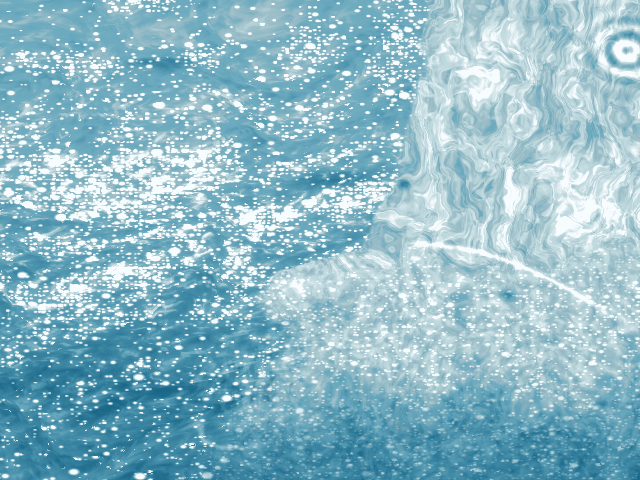
Write a WebGL 2 fragment shader that draws this texture.

```glsl
#version 300 es
precision highp float;
// Sunlit rippling water on the left, struck by a clear column of falling water on the right.
// Gradient noise gives one tone value for swell, streaks and froth; a colour ramp paints it,
// and jittered grids of small discs add the glitter.
uniform vec2 u_resolution;
out vec4 outColor;

const vec3 DEEP  = vec3(0.10, 0.40, 0.53);
const vec3 TEAL  = vec3(0.25, 0.54, 0.65);
const vec3 SEA   = vec3(0.43, 0.67, 0.75);
const vec3 PALE  = vec3(0.60, 0.74, 0.78);
const vec3 MIST  = vec3(0.75, 0.85, 0.87);
const vec3 FOAM  = vec3(0.97, 0.99, 1.00);
const float COLUMN_TOP = 0.89;     // left side of the column at the top
const float COLUMN_FLARE = 0.50;   // how far it spreads downward
const float SHOULDER = 0.15;       // froth bulge on its left
const int GLITTER_LAYERS = 5;
const float GLITTER_SCALE = 34.0;

float hash(vec2 p) {
  vec3 q = fract(p.xyx * vec3(0.1031, 0.1030, 0.0973));
  q += dot(q, q.yzx + 33.33);
  return fract((q.x + q.y) * q.z);
}

float corner(vec2 cell, vec2 offset) {
  float angle = 6.2832 * hash(cell);
  return dot(vec2(cos(angle), sin(angle)), offset);
}

float noise(vec2 p) {
  vec2 i = floor(p), f = p - i, e = vec2(0.0, 1.0);
  vec2 s = f * f * f * (f * (f * 6.0 - 15.0) + 10.0);
  return 1.4 * mix(mix(corner(i, f), corner(i + e.yx, f - e.yx), s.x),
                   mix(corner(i + e.xy, f - e.xy), corner(i + e.yy, f - e.yy), s.x), s.y);
}

float fbm(vec2 p) {
  float sum = 0.0, amp = 0.55;
  for (int i = 0; i < 4; i++) {
    sum += amp * noise(p);
    p = mat2(1.9, 0.45, -0.45, 1.9) * p + 17.3;
    amp *= 0.55;
  }
  return sum;
}

float blob(vec2 p, vec2 center, vec2 size) {
  vec2 d = (p - center) / size;
  return exp(-dot(d, d));
}

float stroke(float dist, float width) { return exp(-dist * dist / (width * width)); }

vec3 ramp(float t) {
  vec3 c = mix(DEEP, TEAL, smoothstep(0.0, 0.25, t));
  c = mix(c, SEA, smoothstep(0.2, 0.45, t));
  c = mix(c, PALE, smoothstep(0.45, 0.62, t));
  c = mix(c, MIST, smoothstep(0.6, 0.8, t));
  return mix(c, FOAM, smoothstep(0.78, 1.0, t));
}

// Discs in jittered cells; density is the chance that a cell is lit.
float glitter(vec2 p, float density, float pixel) {
  float light = 0.0, scale = GLITTER_SCALE;
  for (int i = 0; i < GLITTER_LAYERS; i++) {
    vec2 g = p * scale * vec2(0.85, 1.15) + float(i) * 23.7;
    vec2 cell = floor(g), jitter = vec2(hash(cell + 3.1), hash(cell + 8.7));
    float radius = mix(0.1, 0.27, hash(cell + 5.3));
    float d = length((g - cell - 0.5 - 0.4 * (jitter - 0.5)) * vec2(0.8, 1.0));
    float soft = 0.06 + pixel * scale;
    float lit = step(hash(cell), density * (0.35 + 0.2 * float(i)));
    light = max(light, lit * (1.0 - smoothstep(radius - soft, radius + soft, d)));
    scale *= 1.38;
  }
  return light;
}

float waterTone(vec2 p, float pixel) {
  float swell = fbm(p * vec2(4.0, 13.0) + 2.0 * noise(p * 3.0));
  float ripple = fbm(p * vec2(23.0, 52.0) + swell * 2.0);
  float band = stroke(p.y - 0.5, 0.27);
  float tone = mix(0.17, 0.48, smoothstep(0.0, 0.95, p.y)) + 0.28 * swell + 0.16 * ripple;
  tone += band * (0.06 + 0.55 * smoothstep(0.0, 0.6, ripple + 0.3 * swell));
  // Dark troughs, then clusters of sun glints.
  tone -= 0.25 * blob(p, vec2(0.72, 0.625), vec2(0.11, 0.018)) + 0.2 * blob(p, vec2(0.35, 0.872), vec2(0.09, 0.012));
  tone -= 0.15 * blob(p, vec2(0.3, 0.18), vec2(0.2, 0.05));
  float clusters = blob(p, vec2(0.3, 0.99), vec2(0.07, 0.02)) + blob(p, vec2(0.42, 0.88), vec2(0.04, 0.02))
    + blob(p, vec2(0.15, 0.865), vec2(0.12, 0.025)) + blob(p, vec2(0.66, 0.91), vec2(0.06, 0.04))
    + blob(p, vec2(0.83, 0.9), vec2(0.05, 0.12));
  float density = 0.03 + 0.5 * band * smoothstep(-0.35, 0.35, swell) + 0.45 * clusters
    + 0.13 * smoothstep(0.3, 0.0, p.y) * smoothstep(-0.1, 0.4, ripple);
  return tone + glitter(p, density, pixel);
}

float columnTone(vec2 p, float inside, float pixel) {
  float drop = 1.0 - p.y;
  vec2 warp = vec2(fbm(p * 5.0), fbm(p * 5.0 + 9.0));
  float u = p.x + COLUMN_FLARE * drop * drop * exp(-3.0 * max(inside, 0.0));
  float streak = fbm(vec2(u * 21.0, p.y * 5.0) + warp * 2.8);
  float fine = fbm(vec2(u * 62.0, p.y * 20.0) + warp * 4.0);
  float sheet = 0.73 + 0.4 * streak + 0.3 * fine + 0.07 * sin(streak * 19.0 + u * 30.0);
  sheet += 0.25 * blob(p, vec2(1.0, 0.86), vec2(0.06, 0.11)) + 0.28 * blob(p, vec2(1.22, 0.6), vec2(0.09, 0.12));
  sheet -= 0.28 * blob(p, vec2(1.22, 0.72), vec2(0.06, 0.035)) + 0.18 * blob(p, vec2(1.14, 0.97), vec2(0.08, 0.03));
  // Froth at the foot, sinking into blue water.
  float froth = 0.69 + 0.24 * fbm(p * 16.0) + 0.36 * fbm(p * 48.0 + warp * 3.0);
  froth += 0.25 * blob(p, vec2(0.65, 0.41), vec2(0.07, 0.04)) - 0.22 * blob(p, vec2(0.69, 0.37), vec2(0.035, 0.04));
  froth -= 0.48 * smoothstep(0.27, 0.03, p.y + 0.12 * warp.x) + 0.18 * blob(p, vec2(0.99, 0.18), vec2(0.06, 0.07));
  froth += 0.5 * glitter(p * 1.3, 0.12, pixel * 1.3);
  float tone = mix(froth, sheet, smoothstep(0.36, 0.52, p.y + 0.1 * warp.y));
  // Curved lip of the falling sheet, a swirl, and hanging drops.
  float lip = p.y - 0.493 + 0.86 * (p.x - 0.85) * (p.x - 0.85);
  tone += 0.32 * stroke(lip, 0.005) * smoothstep(0.82, 0.9, p.x) * smoothstep(1.3, 1.18, p.x);
  float ring = length((p - vec2(1.305, 0.895)) * vec2(1.0, 1.25)) + 0.012 * warp.x;
  tone += stroke(ring, 0.075) * (0.08 - 0.45 * cos(ring * 150.0 - 6.0));
  tone -= 0.4 * blob(p, vec2(1.05, 0.385), vec2(0.018, 0.012)) + 0.55 * blob(p, vec2(0.845, 0.615), vec2(0.011, 0.01));
  return tone - 0.2 * stroke(inside - 0.012, 0.018) * smoothstep(-0.1, 0.3, fine);
}

void main() {
  vec2 p = gl_FragCoord.xy / u_resolution.y;
  float pixel = 1.0 / u_resolution.y, drop = 1.0 - p.y;
  float edge = COLUMN_TOP - COLUMN_FLARE * drop * drop
    - SHOULDER * smoothstep(0.49, 0.43, p.y) * smoothstep(0.27, 0.38, p.y);
  float low = smoothstep(0.45, 0.2, p.y);
  float inside = p.x - edge + mix(0.022, 0.09, low) * fbm(p * 17.0);
  float soft = 0.005 + pixel + 0.05 * low;
  float cover = smoothstep(-soft, soft, inside) * mix(0.5, 1.0, smoothstep(0.0, 0.25, p.y));
  float water = waterTone(p, pixel);
  // Thin spray and a small bowl of water thrown out at lower left.
  float spray = blob(p, vec2(0.55, 0.19), vec2(0.12, 0.1));
  water += spray * (0.12 + 0.6 * fbm(p * vec2(38.0, 24.0)));
  float bowl = length((p - vec2(0.495, 0.12)) / vec2(0.085, 0.055)) - 1.0 + 0.15 * noise(p * 30.0);
  water += 0.35 * stroke(bowl, 0.09) * smoothstep(0.15, 0.09, p.y);
  vec3 color = mix(ramp(water), ramp(columnTone(p, inside, pixel)), cover);
  outColor = vec4(color, 1.0);
}
```
